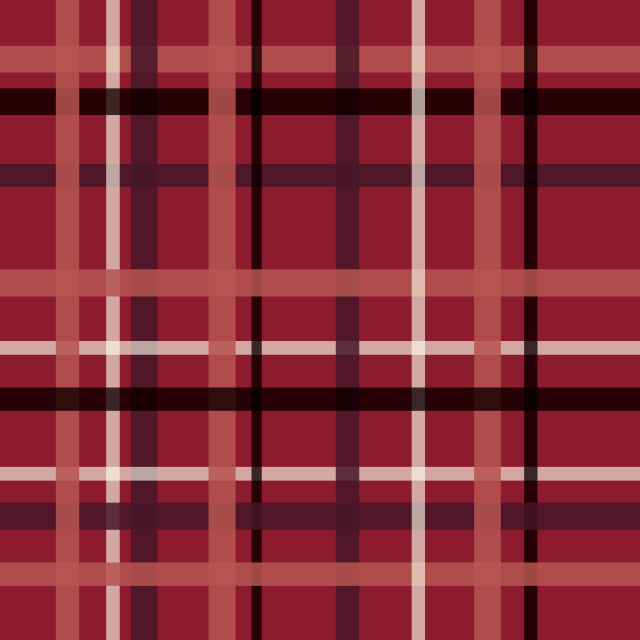
A Shadertoy shader for this pattern:

```glsl
#define GROUND vec3(0.550, 0.106, 0.180)
#define ROSE   vec4(0.714, 0.333, 0.318, 0.85)
#define BLACK  vec4(0.015, -0.03, -0.03, 0.74)
#define PLUM   vec4(0.275, 0.085, 0.156, 0.84)
#define CREAM  vec4(1.000, 1.000, 0.930, 0.62)
#define LAYERS 7
#define STRIPES 9

// Translucent dyes: rgb and opacity
const vec4 INKS[4] = vec4[4](ROSE, BLACK, PLUM, CREAM);

// Each stripe: centre, width, ink index, layer
const vec4 WARP[STRIPES] = vec4[STRIPES](
    vec4(0.1055, 0.0365, 0, 5),
    vec4(0.1765, 0.0212, 3, 1),
    vec4(0.2253, 0.0417, 2, 1),
    vec4(0.3470, 0.0423, 0, 5),
    vec4(0.4010, 0.0160, 1, 3),
    vec4(0.5430, 0.0367, 2, 3),
    vec4(0.6537, 0.0208, 3, 5),
    vec4(0.7617, 0.0417, 0, 5),
    vec4(0.8294, 0.0208, 1, 3));

const vec4 WEFT[STRIPES] = vec4[STRIPES](
    vec4(0.1029, 0.0365, 0, 4),
    vec4(0.1934, 0.0425, 2, 4),
    vec4(0.2598, 0.0215, 3, 2),
    vec4(0.3763, 0.0365, 1, 6),
    vec4(0.4564, 0.0215, 3, 2),
    vec4(0.5580, 0.0425, 0, 4),
    vec4(0.7259, 0.0358, 2, 0),
    vec4(0.8411, 0.0417, 1, 4),
    vec4(0.9076, 0.0417, 0, 0));

// Box-filtered coverage of a band, one pixel wide at its edges
float bandCoverage(float position, float centre, float width, float pixel) {
    float inside = 0.5 * width - abs(position - centre);
    return clamp(inside / pixel + 0.5, 0.0, 1.0);
}

void mainImage(out vec4 fragColor, in vec2 fragCoord) {
    vec2 uv = fragCoord / iResolution.xy;
    vec2 pixel = 1.0 / iResolution.xy;
    vec3 cloth = GROUND;

    // Even layers hold horizontal stripes, odd layers vertical ones
    for (int layer = 0; layer < LAYERS; layer++) {
        bool vertical = (layer & 1) == 1;
        float position = vertical ? uv.x : uv.y;
        float edge = vertical ? pixel.x : pixel.y;

        for (int i = 0; i < STRIPES; i++) {
            vec4 stripe = vertical ? WARP[i] : WEFT[i];
            if (int(stripe.w) != layer) continue;
            vec4 ink = INKS[int(stripe.z)];
            float cover = bandCoverage(position, stripe.x, stripe.y, edge);
            cloth = mix(cloth, ink.rgb, ink.a * cover);
        }
    }

    fragColor = vec4(clamp(cloth, 0.0, 1.0), 1.0);
}
```
